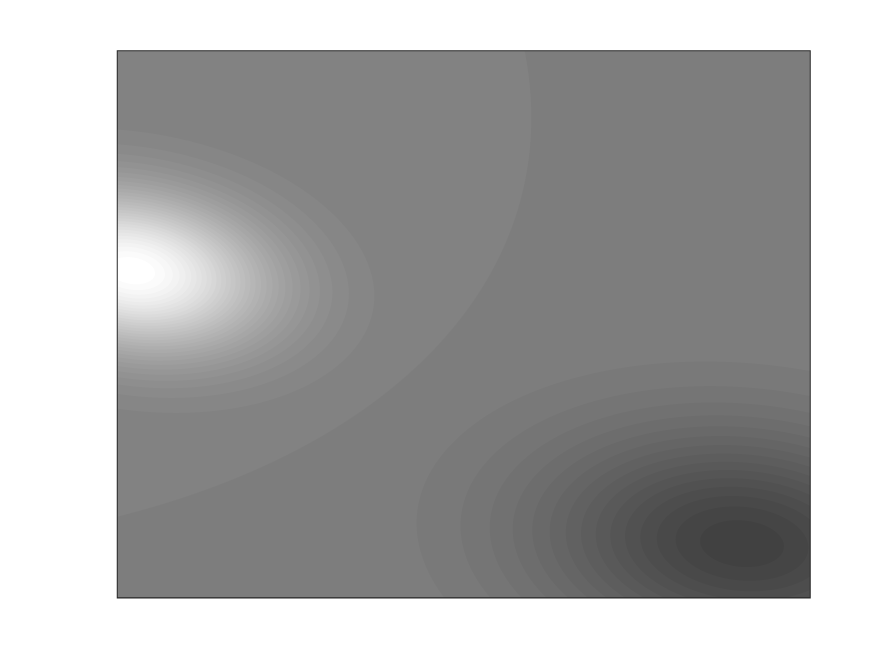
Give the GLSL for this background, as a WebGL 1 fragment shader.

```glsl
precision highp float;
// Framed grey contour plot of a bright and a dark tilted Gaussian hill on white.

uniform vec2 u_resolution;

// Lengths are in canvas heights, on a 4:3 sheet.
const float ASPECT = 4.0 / 3.0;
const vec2 FRAME_MIN = vec2(0.1745, 0.1102);
const vec2 FRAME_MAX = vec2(1.2057, 0.9245);
const float FRAME_HALF_WIDTH = 0.00087;
const vec3 PAPER = vec3(1.0);
const vec3 INK = vec3(0.15);

// Hills: centre, spread, correlation of the axes, height in grey levels.
const vec2 BRIGHT_CENTRE = vec2(0.1962, 0.5972);
const vec2 BRIGHT_SPREAD = vec2(0.1372, 0.0804);
const float BRIGHT_TILT = -0.183;
const float BRIGHT_HEIGHT = 32.0;
const vec2 DARK_CENTRE = vec2(1.1042, 0.1910);
const vec2 DARK_SPREAD = vec2(0.2064, 0.1155);
const float DARK_TILT = -0.113;
const float DARK_HEIGHT = 15.7;

const float MID_LEVEL = 32.0;
const float TOP_LEVEL = 63.0;
const int SAMPLES = 4; // per axis, for smooth edges

// Gaussian hill with correlated axes and unit height.
float hill(vec2 p, vec2 centre, vec2 spread, float tilt) {
  vec2 d = (p - centre) / spread;
  float q = dot(d, d) - 2.0 * tilt * d.x * d.y;
  return exp(-0.5 * q / (1.0 - tilt * tilt));
}

// Signed distance to the frame rectangle, negative inside.
float frameDistance(vec2 p) {
  vec2 d = abs(p - 0.5 * (FRAME_MIN + FRAME_MAX)) - 0.5 * (FRAME_MAX - FRAME_MIN);
  return length(max(d, 0.0)) + min(max(d.x, d.y), 0.0);
}

// Sum of the hills cut into flat grey bands.
vec3 contourBands(vec2 p) {
  float height = BRIGHT_HEIGHT * hill(p, BRIGHT_CENTRE, BRIGHT_SPREAD, BRIGHT_TILT)
               - DARK_HEIGHT * hill(p, DARK_CENTRE, DARK_SPREAD, DARK_TILT);
  // Floor before adding the offset, so the faint zero contour survives.
  float level = clamp(floor(height) + MID_LEVEL, 0.0, TOP_LEVEL);
  return vec3(level / TOP_LEVEL);
}

vec3 plotColour(vec2 p) {
  float d = frameDistance(p);
  if (abs(d) < FRAME_HALF_WIDTH) return INK;
  return d > 0.0 ? PAPER : contourBands(p);
}

void main() {
  vec2 pixelCorner = gl_FragCoord.xy - 0.5;
  vec3 sum = vec3(0.0);
  for (int i = 0; i < SAMPLES; i++) {
    for (int j = 0; j < SAMPLES; j++) {
      vec2 offset = (vec2(float(i), float(j)) + 0.5) / float(SAMPLES);
      vec2 uv = (pixelCorner + offset) / u_resolution;
      sum += plotColour(uv * vec2(ASPECT, 1.0));
    }
  }
  gl_FragColor = vec4(sum / float(SAMPLES * SAMPLES), 1.0);
}
```
